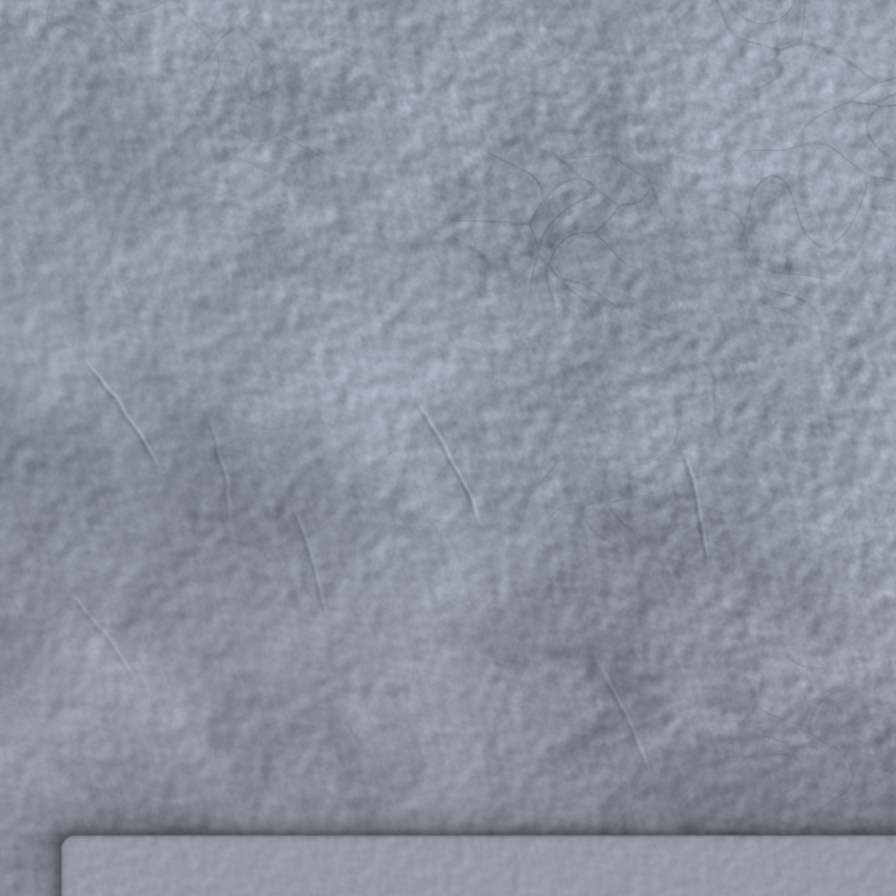
This texture is drawn by a WebGL 2 fragment shader. Its source:

```glsl
#version 300 es
precision highp float;
// Weathered blue-grey plaster with scratches and a rounded panel along the bottom.
uniform vec2 u_resolution;
out vec4 fragColor;

float hash(vec2 p) {
  vec3 q = fract(vec3(p.xyx) * 0.1031);
  q += dot(q, q.yzx + 33.33);
  return fract((q.x + q.y) * q.z);
}

float valueNoise(vec2 p) {
  vec2 cell = floor(p), f = fract(p);
  f = f * f * (3.0 - 2.0 * f);
  return mix(mix(hash(cell), hash(cell + vec2(1, 0)), f.x),
             mix(hash(cell + vec2(0, 1)), hash(cell + vec2(1, 1)), f.x), f.y);
}

float layeredNoise(vec2 p, int layers, float gain) {
  float sum = 0.0, total = 0.0, weight = 1.0;
  for (int i = 0; i < layers; i++) {
    sum += weight * valueNoise(p);
    total += weight;
    weight *= gain;
    p = mat2(1.6, 1.2, -1.2, 1.6) * p + 17.3;
  }
  return sum / total;
}

// Distance to the borders between scattered cells
float cellBorder(vec2 p) {
  vec2 base = floor(p);
  float nearest = 9.0, second = 9.0;
  for (int y = -1; y <= 1; y++) {
    for (int x = -1; x <= 1; x++) {
      vec2 cell = base + vec2(x, y);
      float d = length(cell + vec2(hash(cell), hash(cell + 71.7)) - p);
      second = min(second, max(nearest, d));
      nearest = min(nearest, d);
    }
  }
  return second - nearest;
}

// Raised scratches, lit on one side and shaded on the other
float scratches(vec2 p) {
  float relief = 0.0;
  for (int i = 0; i < 7; i++) {
    vec2 seed = vec2(float(i) * 7.3 + 2.0, 5.1);
    vec2 center = vec2(hash(seed), 0.12 + 0.75 * hash(seed + 3.7));
    float angle = 1.6 + 0.9 * hash(seed + 9.2);
    float halfLength = 0.03 + 0.06 * hash(seed + 14.6);
    vec2 along = vec2(cos(angle), sin(angle)), q = p - center;
    float u = dot(q, along) / halfLength;
    float v = dot(q, vec2(along.y, -along.x)) + 0.006 * u * u;
    v += 0.004 * (valueNoise(p * 45.0) - 0.5);
    float fade = 1.0 - smoothstep(0.5, 1.0, abs(u));
    float strength = 0.3 + 0.7 * hash(seed + 21.4);
    relief += fade * strength * (exp(-pow((v - 0.002) / 0.002, 2.0))
                               - 0.8 * exp(-pow((v + 0.002) / 0.0025, 2.0)));
  }
  return relief;
}

// Signed distance to a panel that runs off the right and bottom edges
float panelDistance(vec2 p) {
  float radius = 0.016;
  vec2 q = vec2(0.068 - p.x, p.y - 0.068) + radius;
  return length(max(q, 0.0)) + min(max(q.x, q.y), 0.0) - radius;
}

// Fine relief lit from the upper left
float emboss(vec2 p) {
  vec2 light = vec2(-0.28, 0.24);
  return layeredNoise(p + light, 3, 0.6) - layeredNoise(p - light, 3, 0.6);
}

void main() {
  vec2 p = gl_FragCoord.xy / u_resolution.y;
  vec2 warp = vec2(valueNoise(p * 14.0), valueNoise(p * 14.0 + 40.0)) - 0.5;

  // Cloudy stains with ragged dark patches
  float tone = 0.49 + 1.35 * (layeredNoise(p * 4.5 + 0.4 * warp + 3.0, 6, 0.62) - 0.5);
  float stain = layeredNoise(p * 7.0 + 0.5 * warp + 31.0, 5, 0.6);
  tone -= 0.26 * smoothstep(0.52, 0.66, stain);
  tone += 0.3 * (p.x - 0.5) * p.y + 0.16 * (p.y - 0.45);

  // Grain and faint cracks, rougher toward the upper right
  float rough = smoothstep(0.5, 1.5, p.x + p.y);
  tone += (0.65 + 0.4 * rough) * emboss(p * 72.0);
  float crack = 1.0 - smoothstep(0.0, 0.1, cellBorder(p * 13.0 + 1.8 * warp));
  tone -= 0.3 * rough * crack * smoothstep(0.45, 0.7, valueNoise(p * 9.0 + 8.0));
  tone += 0.5 * scratches(p);

  vec3 cool = mix(vec3(0.475, 0.505, 0.545), vec3(0.645, 0.685, 0.745), tone);
  vec3 neutral = mix(vec3(0.485, 0.495, 0.54), vec3(0.66, 0.67, 0.725), tone);
  vec3 color = mix(neutral, cool, smoothstep(0.05, 0.6, p.y));

  // Soft shadow around the panel, then its smoother face
  float d = panelDistance(p);
  color *= 1.0 - 0.36 * exp(-max(d, 0.0) / 0.009) - 0.1 * exp(-max(d, 0.0) / 0.05);
  vec3 face = vec3(0.595, 0.605, 0.655) + 0.07 * emboss(p * 95.0);
  face *= 1.0 - 0.28 * exp(min(d, 0.0) / 0.0025);
  float edge = 0.7 / u_resolution.y + 0.001;
  color = mix(face, color, smoothstep(-edge, edge, d));

  fragColor = vec4(clamp(color, 0.0, 1.0), 1.0);
}
```
